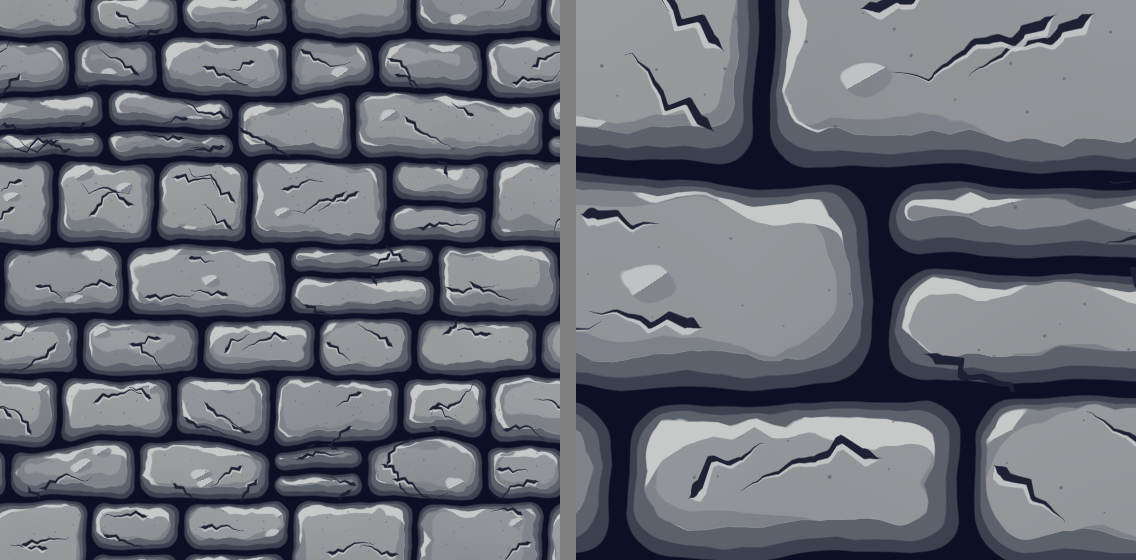
Left, the full canvas; right, a detail of the centre.
Give the GLSL for this texture, as a WebGL 2 fragment shader.

```glsl
#version 300 es
precision highp float;
// Seamless cartoon wall of chipped, cracked grey stones in dark mortar.
uniform vec2 u_resolution;
out vec4 fragColor;

const vec3 MORTAR = vec3(0.05, 0.06, 0.14);
const vec3 DARK   = vec3(0.24, 0.25, 0.31);
const vec3 RIM    = vec3(0.36, 0.38, 0.42);
const vec3 MID    = vec3(0.50, 0.51, 0.54);
const vec3 LIGHT  = vec3(0.60, 0.61, 0.62);
const vec3 SHINE  = vec3(0.78, 0.79, 0.79);

// Courses run downward; the last one wraps over the top edge.
const int ROWS = 8;
const float EDGES[9]  = float[](0.067, 0.168, 0.285, 0.437, 0.567, 0.671, 0.790, 0.893, 1.067);
const float COUNTS[8] = float[](5., 4., 5., 4., 5., 5., 5., 5.);
const float STARTS[8] = float[](.28, .51, .20, .72, .60, .21, .04, .58);
const float JOINT_JITTER = 0.40;
const float SPLIT_CHANCE = 0.26;
const float GAP = 0.0052;      // half the mortar width
const float CORNER = 0.024;
// Bevel widths: left, right, top, bottom.
const vec4 DARK_BEVEL = vec4(0.004, 0.006, 0.004, 0.008);
const vec4 RIM_BEVEL  = vec4(0.009, 0.013, 0.008, 0.019);
const float TAU = 6.2831853;

float hash(vec2 p) { return fract(sin(dot(p, vec2(127.1, 311.7))) * 43758.5453); }

float cover(float d) {
    float px = 1.0 / u_resolution.y;
    return smoothstep(-px, px, d);
}

// Linear noise on a triangle lattice: its contours are straight chips.
float facet(vec2 p) {
    vec2 s = p + (p.x + p.y) * 0.366;
    vec2 i = floor(s), f = s - i;
    float hi = max(f.x, f.y), lo = min(f.x, f.y);
    vec2 o = f.x > f.y ? vec2(1, 0) : vec2(0, 1);
    return hash(i) * (1.0 - hi) + hash(i + o) * (hi - lo) + hash(i + 1.0) * lo;
}

// Cellular noise: offset to the nearest point, and its random value.
vec3 cellular(vec2 p) {
    vec3 best = vec3(9.0, 9.0, 0.0);
    for (int k = 0; k < 9; k++) {
        vec2 c = floor(p) + vec2(k % 3 - 1, k / 3 - 1);
        vec2 o = p - c - vec2(hash(c + 3.1), hash(c + 7.7));
        if (dot(o, o) < dot(best.xy, best.xy)) best = vec3(o, hash(c + 5.3));
    }
    return best;
}

// Depth inside a rounded box, from distances to its left, right, top, bottom.
float depth(vec4 s) {
    vec2 h = 0.5 * (s.xz + s.yw);
    float r = min(CORNER, min(h.x, h.y));
    vec2 q = abs(0.5 * (s.xz - s.yw)) - h + r;
    return r - length(max(q, 0.0)) - min(max(q.x, q.y), 0.0);
}

float courseEdge(int i, float x) {
    int j = i % ROWS;
    float amp = j % 5 == 1 ? 0.010 : 0.0025, phase = float(j) * 2.3;
    return EDGES[i] + amp * (sin(TAU * 2.0 * x + phase) + 0.5 * sin(TAU * 5.0 * x - phase));
}

float joint(float k, int row) {
    return k + JOINT_JITTER * hash(vec2(mod(k, COUNTS[row]), float(row) + 20.0));
}

void main() {
    vec2 p = gl_FragCoord.xy / u_resolution;
    p.y = 1.0 - p.y;
    p += 0.002 * sin(TAU * (5.0 * p.yx + vec2(0.2, 0.6))) + 0.001 * sin(TAU * 13.0 * p.yx);

    // Find the course, then the stone within it.
    if (p.y < courseEdge(0, p.x)) p.y += 1.0;
    int row = 0;
    for (int i = 1; i < ROWS; i++) if (p.y > courseEdge(i, p.x)) row = i;
    float n = COUNTS[row], u = p.x * n - STARTS[row], k = floor(u);
    if (u < joint(k, row)) k -= 1.0;
    float left = joint(k, row), right = joint(k + 1.0, row);
    float top = courseEdge(row, p.x), bottom = courseEdge(row + 1, p.x);
    vec2 id = vec2(mod(k, n), float(row) * 3.0);

    // Some narrower stones are two thin ones, stacked.
    if (hash(id + 11.0) < SPLIT_CHANCE && right - left < 1.1) {
        float seam = mix(top, bottom, mix(0.38, 0.6, hash(id + 12.0)));
        if (p.y < seam) bottom = seam;
        else { top = seam; id.y += 1.0; }
    }
    vec4 sides = vec4((u - left) / n, (right - u) / n, p.y - top, bottom - p.y) - GAP;
    vec2 pos = 0.5 * (sides.xz - sides.yw), size = 0.5 * (sides.xz + sides.yw);
    float seed = hash(id + 1.7);
    vec2 g = pos + seed * vec2(37.0, 23.0);

    // Nested jagged planes, from the outline to the lit face.
    float jag = 0.65 * facet(g * 26.0) + 0.35 * facet(g * 65.0) - 0.5;
    float broad = facet(g * 13.0 + 9.0) - 0.5;
    float face = cover(depth(sides - RIM_BEVEL) + jag * 0.016);
    vec4 inset = RIM_BEVEL + vec4(0.4, 0.8, 0.2, 1.0) * mix(-0.006, 0.022, seed);
    float lit = face * cover(depth(sides - inset) + broad * 0.035 + jag * 0.012);
    vec3 col = mix(MORTAR, DARK, cover(depth(sides) + jag * 0.004));
    col = mix(col, RIM, cover(depth(sides - DARK_BEVEL) + jag * 0.007));
    col = mix(col, MID, face);
    col = mix(col, mix(MID, LIGHT, 0.45 + 0.6 * hash(id + 4.0)), lit);
    col += face * (0.025 * (facet(g * 9.0) - 0.5) - 0.25 * pos.y);

    // Broken shine along the upper left of the face.
    float wide = 0.034 * max(facet(g * 19.0 + 4.0) - 0.36, 0.0);
    vec4 shineBevel = RIM_BEVEL + vec4(0.7, 0.0, 1.0, 0.0) * wide;
    float shine = face * (1.0 - cover(depth(sides - shineBevel) + jag * 0.016));
    col = mix(col, SHINE, shine * smoothstep(0.0, 0.003, wide));

    // Sparse chips, lit above and shaded below, and fine pits.
    vec3 chip = cellular(g * 17.0);
    float chipSize = 0.012 * step(0.84, chip.z) + jag * 0.012 - length(chip.xy * vec2(0.7, 1.1)) / 17.0;
    float chipOn = face * step(0.84, chip.z) * cover(chipSize);
    col = mix(col, chip.x + chip.y * 1.6 < 0.03 ? SHINE : MID, chipOn * 0.85);
    vec3 pit = cellular(g * 48.0);
    float pitSize = 0.0022 * (pit.z - 0.5) - length(pit.xy) / 48.0;
    col = mix(col, RIM, face * step(0.65, pit.z) * cover(pitSize) * 0.8);

    // Tapered, kinked cracks with a bright lower lip.
    for (int i = 0; i < 3; i++) {
        vec2 key = id + float(i) * 17.0 + 31.0;
        if (hash(key) > 0.68) continue;
        float side = hash(key + 1.0) < 0.5 ? -1.0 : 1.0;
        float turn = (hash(key + 2.0) - 0.5) * 1.9;
        vec2 dir = vec2(-side * cos(turn), sin(turn));
        vec2 c = pos - size * vec2(side * mix(0.2, 0.95, hash(key + 3.0)), 1.5 * hash(key + 4.0) - 0.75);
        c = vec2(dot(c, dir), dot(c, vec2(-dir.y, dir.x)) * -side);
        float t = c.x / mix(0.045, 0.11, hash(key + 5.0));
        float bend = 0.026 * facet(vec2(c.x * 32.0, seed * 90.0)) + 0.007 * facet(vec2(c.x * 95.0, 3.0));
        float off = c.y - bend + 0.016;
        float width = 0.0036 * smoothstep(0.0, 0.12, t) * (1.0 - t);
        float on = step(0.0, t) * step(t, 1.0);
        col = mix(col, SHINE, on * face * 0.85 * cover(width * 1.1 - abs(off - width * 1.3)));
        col = mix(col, mix(MORTAR, DARK, 0.35), on * cover(width - abs(off)));
    }
    fragColor = vec4(clamp(col, 0.0, 1.0), 1.0);
}
```
